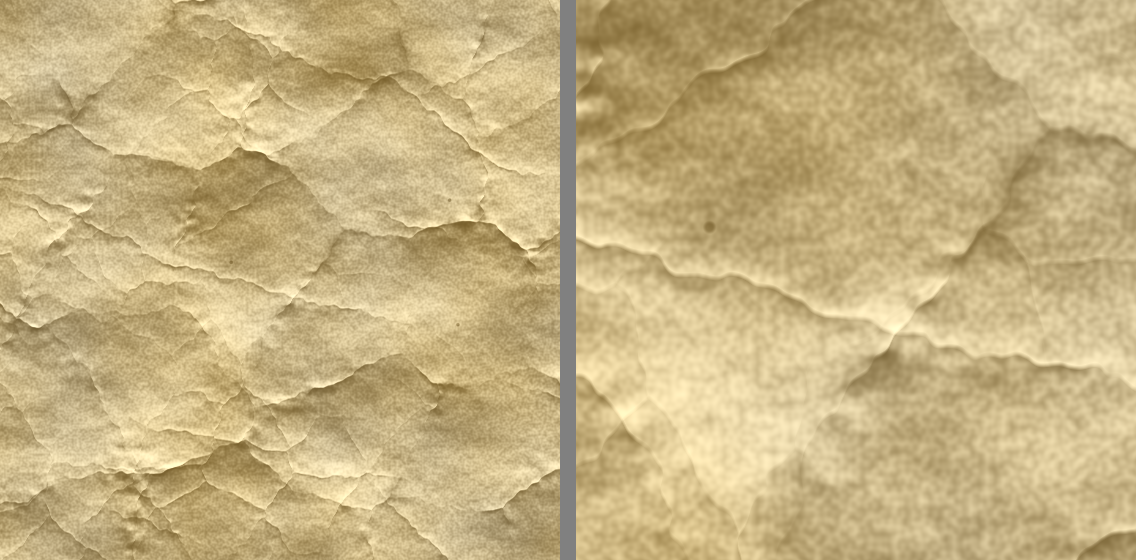
Left: the whole. Right: its middle third, enlarged.
Reproduce this texture procedurally as a WebGL 1 fragment shader.

```glsl
precision highp float;
// Crumpled, aged parchment paper with creased facets, lit from above.
uniform vec2 u_resolution;

vec2 hash2(vec2 cell) {
  vec2 k = vec2(dot(cell, vec2(127.1, 311.7)), dot(cell, vec2(269.5, 183.3)));
  return fract(sin(k) * 43758.5453);
}

// Gradient noise, roughly -0.7 to 0.7
float cornerRamp(vec2 cell, vec2 f, vec2 corner) {
  float angle = 6.2832 * hash2(cell + corner).x;
  return dot(vec2(cos(angle), sin(angle)), f - corner);
}

float noise(vec2 p) {
  vec2 cell = floor(p), f = fract(p);
  vec2 u = f * f * f * (f * (f * 6.0 - 15.0) + 10.0);
  float low = mix(cornerRamp(cell, f, vec2(0, 0)), cornerRamp(cell, f, vec2(1, 0)), u.x);
  float high = mix(cornerRamp(cell, f, vec2(0, 1)), cornerRamp(cell, f, vec2(1, 1)), u.x);
  return mix(low, high, u.y);
}

// Cellular facets: x = squared distance to the centre, y = gap to the border
vec2 facets(vec2 p) {
  vec2 cell = floor(p), f = fract(p);
  float nearest = 9.0, second = 9.0;
  for (int y = -1; y <= 1; y++) {
    for (int x = -1; x <= 1; x++) {
      vec2 o = vec2(float(x), float(y));
      float d = length(o + 0.1 + 0.8 * hash2(cell + o) - f);
      second = min(second, max(nearest, d));
      nearest = min(nearest, d);
    }
  }
  return vec2(nearest * nearest, second - nearest);
}

// Bends straight creases into ragged ones
vec2 warp(vec2 p) {
  vec2 bend = vec2(noise(p * 5.0), noise(p * 5.0 + 31.0)) * 0.05;
  vec2 ragged = vec2(noise(p * 24.0 + 7.0), noise(p * 24.0 + 53.0)) * 0.014;
  vec2 torn = vec2(noise(p * 65.0 + 3.0), noise(p * 65.0 + 71.0)) * 0.006;
  return p + bend + ragged + torn;
}

vec2 largeFacets(vec2 w) {
  return facets(mat2(0.9, -0.44, 0.44, 0.9) * w * vec2(3.8, 4.2) + 11.0);
}

float paperHeight(vec2 p) {
  vec2 w = warp(p);

  // Large facets with raised borders, crushed into fragments in places
  vec2 large = largeFacets(w);
  float worn = smoothstep(-0.3, 0.4, noise(p * 6.0 + 17.0));
  float h = (0.06 * large.x + 0.009 * worn * exp(-large.y * 14.0)) / 4.2;
  h += 0.2 * worn * exp(-large.y * 8.0) * noise(p * 38.0 + 19.0) / 38.0;

  // Smaller wrinkles, denser toward the left
  vec2 small = facets(mat2(0.8, 0.6, -0.6, 0.8) * w * 9.0 + 40.0);
  float crowded = smoothstep(-0.2, 0.4, noise(p * 3.5 + 5.0) + 0.22 - 0.5 * p.x);
  h += crowded * (0.045 * small.x + 0.008 * exp(-small.y * 11.0)) / 9.0;

  // Long folds crossing the sheet, mostly descending to the right
  for (int i = 0; i < 7; i++) {
    float id = float(i);
    vec2 r = hash2(vec2(id, 8.0));
    float rising = step(1.5, mod(id, 3.0));
    float angle = mix(0.85 + 0.45 * r.x, 1.95 + 0.25 * r.x, rising);
    float d = abs(dot(w - 0.5, vec2(cos(angle), sin(angle))) + (id - 3.0) * 0.15 + 0.1 * r.y);
    float strength = smoothstep(-0.1, 0.3, noise(p * 3.0 + id * 13.0));
    h += strength * (0.0012 * exp(-d / 0.006) + 0.0015 * exp(-d / 0.04));
  }

  // Soft undulation down to fine buckling
  float scale = 4.0, slope = 0.066;
  for (int i = 0; i < 5; i++) {
    h += slope * noise(p * scale + scale) / scale;
    scale *= 2.1;
    slope *= 0.72;
  }
  return h;
}

void main() {
  vec2 p = gl_FragCoord.xy / min(u_resolution.x, u_resolution.y);

  // Slope toward the light
  vec2 light = normalize(vec2(0.1, 1.0));
  float reach = 0.003;
  float tone = (paperHeight(p) - paperHeight(p + light * reach)) / reach;

  // Short dark crevices beneath some facet borders
  float gap = largeFacets(warp(p + vec2(0.0, 0.004))).y;
  tone -= 0.2 * exp(-gap * 22.0) * smoothstep(0.1, 0.4, noise(p * 8.0 + 23.0));

  // Fine paper grain and broad uneven ageing
  tone += 0.125 * noise(p * 205.0) + 0.07 * noise(p * 110.0 + 9.0);
  tone += 0.04 * noise(p * 2.5 + 61.0);

  // Rare dark specks
  vec2 speckGrid = p * 9.0;
  vec2 seed = hash2(floor(speckGrid) + 77.0);
  float speck = length(fract(speckGrid) - 0.2 - 0.6 * seed);
  tone -= 0.25 * step(0.97, seed.y) * (1.0 - smoothstep(0.015, 0.04, speck));

  // Soft limit on highlights and shadows, then warm stains
  tone /= sqrt(1.0 + 7.0 * tone * tone);
  vec3 color = vec3(0.78, 0.70, 0.51) + tone * vec3(0.97, 1.0, 1.0);
  float stain = noise(p * 4.0 + 90.0) + 0.5 * noise(p * 11.0 + 14.0);
  color += stain * vec3(0.015, -0.005, -0.05);
  gl_FragColor = vec4(clamp(color, 0.0, 1.0), 1.0);
}
```
